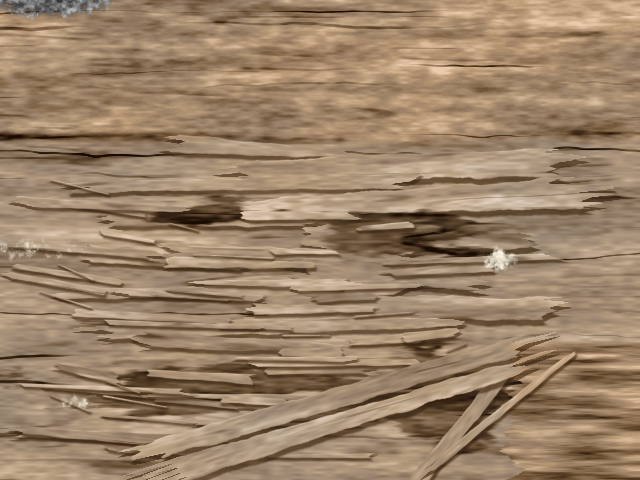
This texture is drawn by a WebGL 1 fragment shader. Its source:

```glsl
precision highp float;
// Weathered, broken timber: a grained log face with cracks and hollows,
// overlaid by loops of frayed splinters that each cast a shadow.
// All parts are composed as one wood tone, then coloured by a palette.
uniform vec2 u_resolution;

float hash(vec2 p) {
  p = fract(p * vec2(0.1031, 0.1137) + 0.317);
  p += dot(p, p.yx + 33.33);
  return fract((p.x + p.y) * p.x * 17.31);
}

float noise(vec2 p) {
  vec2 i = floor(p), f = fract(p), e = vec2(1.0, 0.0);
  f = f * f * (3.0 - 2.0 * f);
  return mix(mix(hash(i), hash(i + e), f.x),
             mix(hash(i + e.yx), hash(i + 1.0), f.x), f.y);
}

float fbm(vec2 p) {
  float sum = 0.0, amp = 0.533;
  for (int i = 0; i < 4; i++) {
    sum += amp * noise(p);
    p = p * 2.07 + 11.3;
    amp *= 0.5;
  }
  return sum;
}

// Fibres and hairline splits along x, centred near zero
float grain(vec2 p, float seed) {
  p.y += 0.006 * noise(p * vec2(6.0, 12.0) + seed);
  float broad = fbm(p * vec2(3.5, 42.0) + seed * 5.7) - 0.5;
  float fine = noise(p * vec2(45.0, 190.0) + seed * 3.1) - 0.5;
  float level = noise(p * vec2(3.0, 48.0) + seed * 9.1);
  float split = 1.0 - smoothstep(0.02, 0.09, abs(level - 0.5));
  split *= smoothstep(0.45, 0.7, noise(p * vec2(9.0, 30.0) + seed));
  return 0.75 * broad + 0.24 * fine - 0.28 * split;
}

float blob(vec2 p, float x, float y, float rx, float ry) {
  vec2 q = (p - vec2(x, y)) / vec2(rx, ry);
  return exp(-dot(q, q));
}

float crack(vec2 p, float height, float width, float seed) {
  float line = height + 0.035 * (fbm(vec2(p.x * 5.0, seed * 3.7)) - 0.5);
  float open = smoothstep(0.45, 0.8, noise(vec2(p.x * 4.0, seed * 4.3)));
  float gap = width * open;
  return open * (1.0 - smoothstep(gap * 0.5, gap + 0.0015, abs(p.y - line)));
}

float shardDistance(vec2 q, vec2 size, float seed) {
  float fray = noise(vec2(q.y * 170.0 + sign(q.x) * 7.0, seed * 2.3));
  float slant = (hash(vec2(seed, 9.0)) - 0.5) * q.x / size.x;
  float rough = 0.45 * (fbm(vec2(q.x * 22.0, seed * 7.0 + sign(q.y))) - 0.5);
  float end = abs(q.x) + 0.8 * abs(q.y) - size.x * (1.0 - 0.3 * fray);
  return max(abs(q.y) - size.y * (0.85 + slant + rough), end * 0.6);
}

// Lays one shadowed splinter over the tone below it
float splinter(float tone, vec2 p, vec2 centre, float angle, vec2 size,
               float bright, float seed) {
  float c = cos(angle), s = sin(angle);
  mat2 turn = mat2(c, -s, s, c);
  vec2 q = turn * (p - centre);
  vec2 reach = size * vec2(1.0, 1.6) + 0.025;
  if (abs(q.x) > reach.x || abs(q.y) > reach.y) return tone;
  vec2 drop = turn * vec2(-0.3, 1.0) * (0.004 + 0.25 * size.y);
  float shade = shardDistance(q + drop, size, seed);
  tone *= 0.3 + 0.7 * smoothstep(-0.002, 0.005, shade);
  float d = shardDistance(q, size, seed);
  float px = 0.8 / u_resolution.y;
  float rim = 0.1 * smoothstep(-0.004, 0.0, d) * sign(q.y);
  return mix(bright + grain(q, seed) + rim, tone, smoothstep(-px, px, d));
}

vec3 woodColour(float tone) {
  float t = clamp(tone, -0.15, 1.15) * 5.0;
  vec3 c = mix(vec3(0.22, 0.15, 0.09), vec3(0.38, 0.29, 0.19), min(t, 1.0));
  c = mix(c, vec3(0.51, 0.42, 0.32), clamp(t - 1.0, 0.0, 1.0));
  c = mix(c, vec3(0.60, 0.52, 0.44), clamp(t - 2.0, 0.0, 1.0));
  c = mix(c, vec3(0.70, 0.61, 0.50), clamp(t - 3.0, 0.0, 1.0));
  return mix(c, vec3(0.81, 0.73, 0.64), max(t - 4.0, 0.0));
}

void main() {
  vec2 p = gl_FragCoord.xy / u_resolution.y;
  float patches = fbm(p * vec2(3.5, 8.0)) - 0.5;
  float upper = smoothstep(0.71, 0.72, p.y + 0.02 * noise(p * 8.0));

  // Log face, flaky above and smoother below
  float tone = 0.69 + grain(p, 1.0) + 0.5 * patches;
  tone += upper * (0.6 * fbm(p * vec2(25.0, 70.0)) - 0.33);
  for (int i = 0; i < 16; i++) {
    float k = float(i), a = hash(vec2(k, 21.0));
    tone -= 0.6 * crack(p, 0.03 + 0.062 * (k + a), 0.001 + 0.004 * a * a, k);
  }
  tone -= 0.8 * blob(p, 0.1, 0.715, 0.4, 0.009);

  // Long planks
  for (int i = 0; i < 12; i++) {
    float k = float(i), a = hash(vec2(k, 1.0)), b = hash(vec2(k, 2.0));
    vec2 size = vec2(0.20 + 0.28 * b, 0.014 + 0.018 * a);
    vec2 centre = vec2(0.48 + 0.42 * a, 0.69 - 0.037 * k);
    tone = splinter(tone, p, centre, 0.12 * b - 0.07, size, 0.64 + 0.2 * b, k + 30.0);
  }

  // Hollows torn in the middle and along the bottom
  float torn = blob(p, 0.84, 0.51, 0.24, 0.06) + blob(p, 0.42, 0.19, 0.42, 0.07)
    + blob(p, 0.94, 0.15, 0.15, 0.12) + 0.8 * blob(p, 0.42, 0.57, 0.14, 0.05);
  torn += 1.1 * fbm(p * vec2(8.0, 40.0)) - 0.55;
  tone = mix(tone, 0.14 + 1.1 * grain(p, 8.0), smoothstep(0.5, 0.72, torn));

  // Ridged stub at lower right, with a ragged broken edge
  float ragged = 1.02 + 0.09 * fbm(vec2(p.y * 60.0, 4.0));
  float stub = smoothstep(0.0, 0.005, p.x - ragged) * smoothstep(0.29, 0.28, p.y);
  tone = mix(tone, 1.6 * fbm(p * vec2(9.0, 85.0)) - 0.24, stub);

  // Short shards, the last of them hair-thin
  for (int i = 0; i < 60; i++) {
    float k = float(i), a = hash(vec2(k, 5.0)), b = hash(vec2(k, 6.0));
    float c = hash(vec2(k, 7.0)), hair = step(46.0, k);
    vec2 centre = vec2(0.1 + 0.9 * a, 0.05 + (0.53 + 0.1 * hair) * b);
    vec2 size = vec2(0.05 + 0.16 * c, 0.003 + 0.009 * hash(vec2(k, 8.0)));
    size = mix(size, vec2(0.02 + 0.08 * c, 0.0016), hair);
    float angle = (0.4 + 0.5 * hair) * (a - 0.6) * (1.2 - c);
    tone = splinter(tone, p, centre, angle, size, 0.72 + 0.16 * b, k + 60.0);
  }

  // Big diagonal splinters: steep pair behind, broad pair in front
  for (int i = 0; i < 2; i++) {
    float k = float(i);
    tone = splinter(tone, p, vec2(0.96 + 0.08 * k, 0.11 + 0.03 * k),
                    0.9 - 0.22 * k, vec2(0.22, 0.018 - 0.009 * k), 0.78, k + 140.0);
  }
  for (int i = 0; i < 2; i++) {
    float k = float(i);
    tone = splinter(tone, p, vec2(0.70 + 0.02 * k, 0.17 - 0.045 * k),
                    0.28 + 0.015 * k, vec2(0.5, 0.024), 0.78, k + 142.0);
  }

  // Colour, warm and cool drift, pale dust and grey lichen
  float warmth = clamp(0.25 + 0.5 * upper + 0.7 * stub + patches, 0.0, 1.0);
  vec3 colour = woodColour(tone);
  colour *= mix(vec3(0.99, 1.0, 1.02), vec3(1.03, 0.97, 0.90), warmth);
  float speck = fbm(p * 90.0);
  float dust = 0.8 * blob(p, 1.04, 0.46, 0.05, 0.035)
    + 0.6 * blob(p, 0.17, 0.16, 0.08, 0.03) + 0.5 * blob(p, 0.05, 0.48, 0.24, 0.05);
  dust = smoothstep(0.4, 0.8, dust * (0.3 + 1.3 * speck));
  colour = mix(colour, (0.5 + 0.6 * speck) * vec3(1.0, 0.96, 0.88), dust);
  float lichen = blob(p, 0.1, 1.01, 0.16, 0.05) * (0.5 + speck);
  colour = mix(colour, vec3(0.9 * speck), smoothstep(0.35, 0.6, lichen));
  gl_FragColor = vec4(colour, 1.0);
}
```
